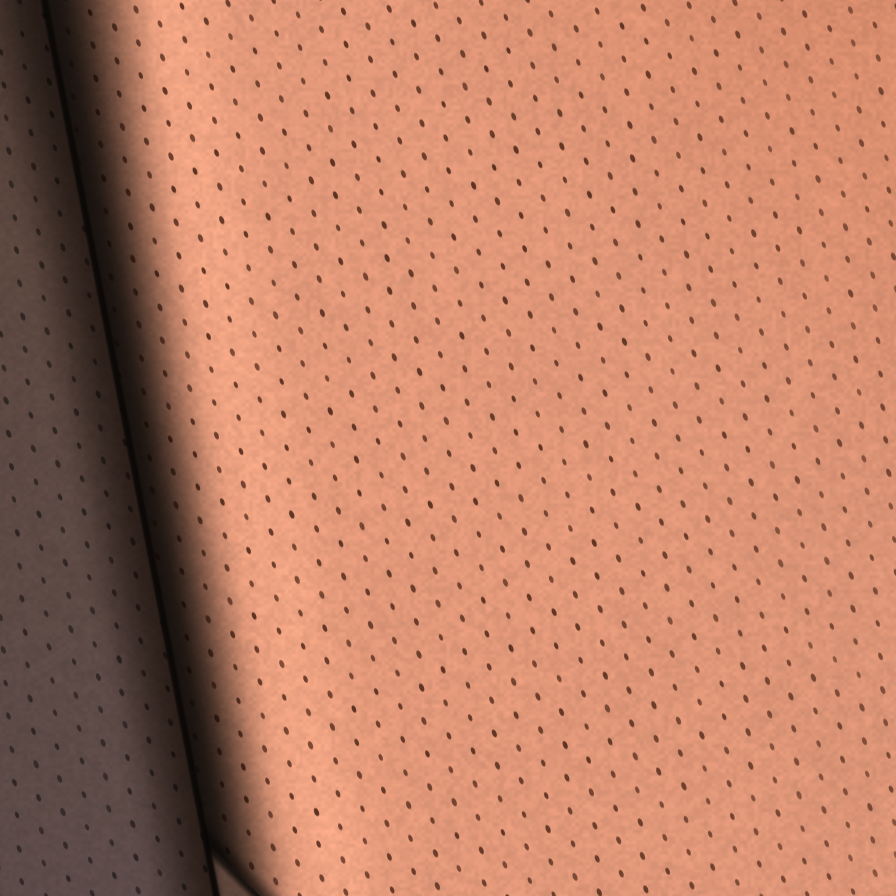
Write a WebGL 1 fragment shader that draws this texture.

```glsl
precision highp float;
// Perforated peach leather beside a dark, shadowed panel and its diagonal seam.

uniform vec2 u_resolution;

#define LEATHER vec3(0.885, 0.595, 0.475)
#define PANEL vec3(0.375, 0.295, 0.262)
#define SHADOW vec3(0.10, 0.075, 0.06)
#define HOLE vec3(0.32, 0.16, 0.10)
#define ROW_STEP vec2(0.0512, 0.0035)
#define COLUMN_STEP vec2(-0.0030, 0.0369)
#define HOLE_RADIUS vec2(0.0024, 0.0040)
#define HOLE_JITTER 0.0012
#define SEAM_TOP 0.0495
#define SEAM_SLOPE 0.192
#define GRAIN_SCALE 250.0
#define GRAIN_DEPTH 0.065

float hash(vec2 p) {
  return fract(sin(dot(p, vec2(127.1, 311.7))) * 43758.545);
}

float noise(vec2 p) {
  vec2 i = floor(p), f = fract(p);
  f = f * f * (3.0 - 2.0 * f);
  return mix(mix(hash(i), hash(i + vec2(1.0, 0.0)), f.x),
             mix(hash(i + vec2(0.0, 1.0)), hash(i + 1.0), f.x), f.y);
}

// Coverage of one tilted oval hole, centred on the origin.
float oval(vec2 p, vec2 radius, float pixel) {
  p.x += 0.28 * p.y;
  float edge = (length(p / radius) - 1.0) * radius.x;
  float blur = max(0.0008, 0.7 * pixel);
  return 1.0 - smoothstep(-blur, blur, edge);
}

// Two interleaved skewed grids form the staggered rows of holes.
float perforation(vec2 p, float pixel) {
  float area = ROW_STEP.x * COLUMN_STEP.y - ROW_STEP.y * COLUMN_STEP.x;
  vec2 grid = vec2(p.x * COLUMN_STEP.y - p.y * COLUMN_STEP.x,
                   p.y * ROW_STEP.x - p.x * ROW_STEP.y) / area;
  float holes = 0.0;
  for (int k = 0; k < 2; k++) {
    float shift = 0.5 * float(k);
    vec2 cell = floor(grid - shift + 0.5) + shift;
    vec2 center = cell.x * ROW_STEP + cell.y * COLUMN_STEP;
    vec2 jitter = vec2(hash(cell), hash(cell + 19.3)) - 0.5;
    float size = 0.88 + 0.24 * hash(cell + 7.7);
    float strength = 0.78 + 0.22 * hash(cell + 41.2);
    float hole = oval(p - center - jitter * HOLE_JITTER, HOLE_RADIUS * size, pixel);
    holes = max(holes, hole * strength);
  }
  return holes;
}

void main() {
  vec2 uv = gl_FragCoord.xy / u_resolution;
  float pixel = 1.0 / min(u_resolution.x, u_resolution.y);
  float seam = (uv.x - SEAM_TOP - SEAM_SLOPE * (1.0 - uv.y)) * 0.98;

  // Fine pebbled grain with a softer mottling.
  float grain = 0.6 * noise(uv * GRAIN_SCALE) + 0.4 * noise(uv.yx * GRAIN_SCALE * 0.55) - 0.5;
  float mottle = noise(uv * 14.0) - 0.5;
  float texture_light = 1.0 + GRAIN_DEPTH * 2.0 * grain + 0.02 * mottle;
  float holes = perforation(uv - vec2(0.4948, 0.5677), pixel);

  // Peach leather: shadowed fold, bright ridge, then a gentle falloff.
  float light = smoothstep(0.005, 0.10 + 0.03 * pow(uv.y, 4.0), seam);
  vec3 peach = LEATHER * (1.0 - 0.03 * smoothstep(0.3, 0.9, seam));
  peach = mix(peach, vec3(0.85, 0.54, 0.41), 0.6 * smoothstep(1.3, 2.0, uv.x + uv.y));
  float ridge = (seam - 0.135) / 0.045;
  peach += vec3(0.06, 0.05, 0.04) * exp(-ridge * ridge);
  vec3 leather = mix(SHADOW, peach, light);
  float fade = 0.92 - 0.18 * smoothstep(0.55, 1.0, uv.x);
  leather = mix(leather, HOLE * mix(0.25, 1.0, light), holes * fade);

  // Dark panel: cooler at the bottom, rolling into the seam.
  vec3 panel = mix(PANEL + vec3(-0.01, 0.0, 0.025), PANEL * vec3(0.97, 0.94, 0.90), uv.y);
  panel = mix(vec3(0.17, 0.12, 0.10), panel, smoothstep(0.0, 0.085, -seam));
  panel *= 1.0 - 0.15 * smoothstep(0.7, 1.0, uv.y);
  panel = mix(panel, panel * 0.4, holes * 0.85);

  // Small folded flap at the foot of the seam.
  float flap_edge = (0.2905 - uv.x - uv.y) * 0.707;
  vec3 flap = mix(SHADOW, vec3(0.37, 0.27, 0.23), smoothstep(0.002, 0.012, flap_edge));
  flap *= smoothstep(-0.01, 0.012, seam);
  leather *= 1.0 - 0.5 * (1.0 - smoothstep(0.0, 0.02, -flap_edge));
  leather = mix(leather, flap, smoothstep(-pixel, pixel, flap_edge));

  // Join both sides and draw the crease.
  vec3 color = mix(panel, leather, smoothstep(-pixel, pixel, seam)) * texture_light;
  float crease = 1.0 - smoothstep(0.0015, 0.0045 + pixel, abs(seam));
  color = mix(color, SHADOW * 0.35, 0.9 * crease);
  gl_FragColor = vec4(clamp(color, 0.0, 1.0), 1.0);
}
```
